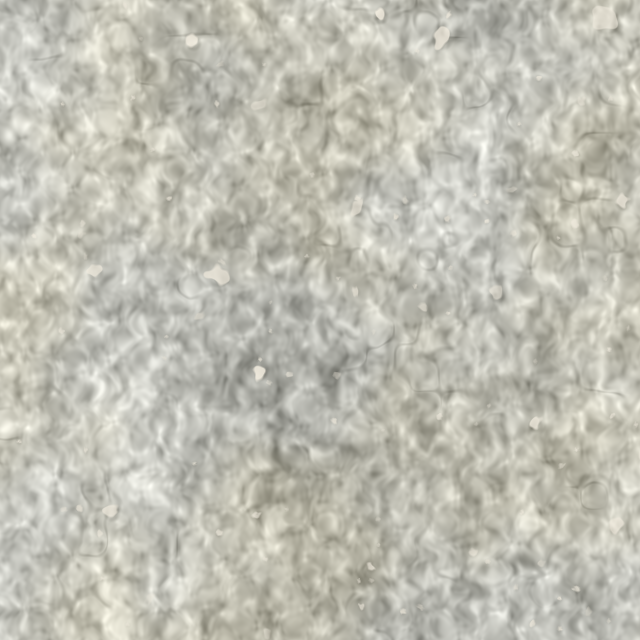
Give the GLSL for this texture, as a Shadertoy shader.

```glsl
// Weathered pale grey stone: broad warm and cool patches, fine curly mottling,
// short dark creases and scattered light chips with a shadow on their lower side.
// Layers of warped value noise set the tone; jittered grid cells place the chips.

#define PATCH_SCALE 3.2
#define PATCH_CONTRAST 0.21
#define CLUMP_SCALE 21.0
#define CLUMP_CONTRAST 0.17
#define GRAIN_SCALE 62.0
#define GRAIN_CONTRAST 0.33
#define WARP 0.013
#define CREASE_DEPTH 0.085
#define MEAN_TONE 0.748
#define CHIP_COLOR vec3(0.91, 0.89, 0.84)
#define CHIP_CELLS 8.0
#define FLECK_CELLS 28.0

float hash(vec2 p) {
    vec3 q = fract(vec3(p.xyx) * 0.1031);
    q += dot(q, q.yzx + 33.33);
    return fract((q.x + q.y) * q.z);
}

float noise(vec2 p) {
    vec2 cell = floor(p);
    vec2 f = fract(p);
    f = f * f * (3.0 - 2.0 * f);
    float low = mix(hash(cell), hash(cell + vec2(1.0, 0.0)), f.x);
    float high = mix(hash(cell + vec2(0.0, 1.0)), hash(cell + 1.0), f.x);
    return mix(low, high, f.y);
}

// Fractal noise centred on zero.
float fbm(vec2 p, int octaves) {
    float sum = 0.0;
    float weight = 0.5;
    float total = 0.0;
    for (int i = 0; i < octaves; i++) {
        sum += weight * (noise(p) - 0.5);
        total += weight;
        weight *= 0.5;
        p = mat2(0.8, 0.6, -0.6, 0.8) * p * 2.03 + 17.3;
    }
    return sum / total;
}

// Irregular chips in a jittered grid: x is coverage, y is the cast shadow.
vec2 chips(vec2 p, float cells, float chance, float seed) {
    vec2 g = p * cells;
    vec2 home = floor(g);
    vec2 result = vec2(0.0);
    float soft = 0.0022 * cells;
    for (int j = -1; j <= 1; j++) {
        for (int i = -1; i <= 1; i++) {
            vec2 cell = home + vec2(i, j);
            vec2 id = cell + seed;
            if (hash(id + 5.7) > chance) continue;
            vec2 center = cell + 0.15 + 0.7 * vec2(hash(id + 11.3), hash(id + 23.9));
            float size = hash(id + 31.1);
            float radius = mix(0.065, 0.165, size * size);
            float turn = 6.2832 * hash(id + 47.7);
            mat2 spin = mat2(cos(turn), sin(turn), -sin(turn), cos(turn));
            vec2 d = spin * (g - center);
            d.x *= mix(0.65, 1.1, hash(id + 53.1));
            d += radius * 0.9 * (vec2(noise(d / radius + id), noise(d / radius + id + 9.0)) - 0.5);
            float edge = length(d) - radius;
            float strength = mix(0.45, 1.0, hash(id + 61.3));
            result.x = max(result.x, strength * (1.0 - smoothstep(-soft, soft, edge)));
            // The shadow is an offset, softer copy of the chip.
            vec2 below = spin * (g - center + radius * vec2(-0.15, 0.45));
            float shade = 1.0 - smoothstep(-soft, 2.0 * soft, length(below) - radius);
            result.y = max(result.y, strength * shade);
        }
    }
    return result;
}

void mainImage(out vec4 fragColor, in vec2 fragCoord) {
    vec2 p = fragCoord / iResolution.y;

    // Small swirls bend the grain into curls.
    vec2 swirl = vec2(noise(p * 38.0 + 3.1), noise(p * 38.0 + 71.7)) - 0.5;
    vec2 q = p + WARP * swirl;

    // Tone: broad patches, clumps, and slightly upright grain.
    float patches = fbm(p * PATCH_SCALE + 4.6, 4) + 0.12 * (p.y - 0.5);
    float clumps = fbm(q * CLUMP_SCALE + 29.0, 2);
    float grain = fbm(q * vec2(1.15, 0.88) * GRAIN_SCALE + 83.0, 2);
    float tone = MEAN_TONE + PATCH_CONTRAST * patches + CLUMP_CONTRAST * clumps;
    tone += GRAIN_CONTRAST * (grain + 0.5 * grain * abs(grain));

    // Creases follow thin contours and fade in and out.
    float contour = abs(noise(q * 27.0 + 140.0) - 0.5);
    float presence = smoothstep(0.52, 0.78, noise(p * 13.0 + 57.0));
    tone -= CREASE_DEPTH * presence * (1.0 - smoothstep(0.0, 0.11, contour));

    // Warm cream drifts against cooler grey.
    float warmth = fbm(p * 4.3 + 210.0, 3) + 0.5 * patches;
    vec3 tint = mix(vec3(0.0, 0.002, -0.026), vec3(0.014, 0.004, -0.058),
                    smoothstep(-0.25, 0.25, warmth));
    vec3 color = vec3(tone) + tint;

    // Chips and smaller flecks.
    vec2 large = chips(p, CHIP_CELLS, 0.17, 12.0);
    vec2 small = chips(p, FLECK_CELLS, 0.13, 90.0);
    color -= 0.10 * large.y + 0.05 * small.y;
    vec3 chipColor = CHIP_COLOR + 0.10 * grain;
    color = mix(color, chipColor, max(large.x, 0.85 * small.x));

    fragColor = vec4(clamp(color, 0.0, 1.0), 1.0);
}
```
